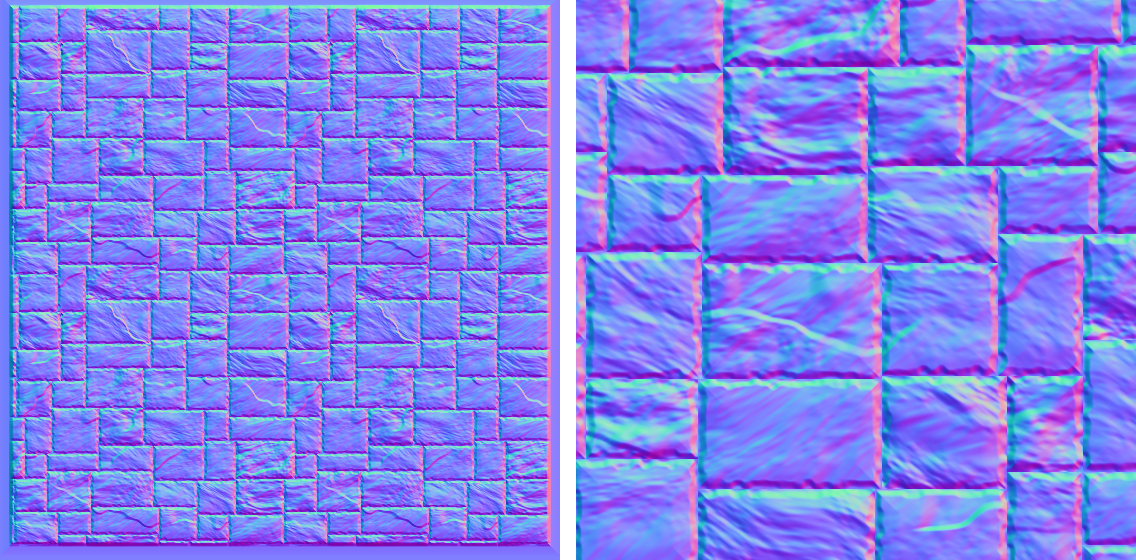
Left: the whole. Right: its middle third, enlarged.
A WebGL 2 fragment shader for this texture map:

```glsl
#version 300 es
precision highp float;

uniform vec2 u_resolution;
out vec4 fragColor;

#define REPEATS 2.0
#define GRID vec2(6.0, 8.0)
#define PANEL_MIN vec2(0.0182, 0.0260)
#define PANEL_SIZE 0.9637
#define JITTER 0.70
#define BEVEL_WIDTH 0.0052
#define BEVEL_HEIGHT 0.0048
#define GRAIN 0.0090
#define LEDGE_HEIGHT 0.0042
#define SAMPLE_STEP 0.0008

struct Stone {
    vec2 center;    // canvas units
    vec2 halfSize;
    vec2 id;        // wrapped, so every repeat is identical
};

float hash(vec2 p) {
    return fract(sin(dot(p, vec2(127.1, 311.7))) * 43758.5);
}

float noise(vec2 p) {
    vec2 i = floor(p), f = fract(p);
    f = f * f * f * (f * (f * 6.0 - 15.0) + 10.0);
    float low = mix(hash(i), hash(i + vec2(1, 0)), f.x);
    float high = mix(hash(i + vec2(0, 1)), hash(i + vec2(1, 1)), f.x);
    return mix(low, high, f.y);
}

float fbm(vec2 p) {
    float sum = 0.0, amplitude = 0.5;
    for (int i = 0; i < 4; i++) {
        sum += amplitude * noise(p);
        p = mat2(1.94, 0.40, -0.40, 1.94) * p + 7.3;
        amplitude *= 0.5;
    }
    return sum;
}

float jointOffset(vec2 vertex) {
    return (hash(mod(vertex, GRID) + 3.7) - 0.5) * JITTER;
}

// Even vertices carry horizontal joints, odd vertices vertical ones;
// each cell is then bounded by exactly two of each.
vec4 cellBounds(vec2 c) {
    float a = jointOffset(c), b = jointOffset(c + vec2(1, 0));
    float d = jointOffset(c + vec2(0, 1)), e = jointOffset(c + 1.0);
    bool even = mod(c.x + c.y, 2.0) < 0.5;
    vec4 shift = even ? vec4(d, a, b, e) : vec4(a, b, e, d);
    return vec4(c, c + 1.0) + shift;
}

Stone findStone(vec2 p) {
    vec2 cellSize = PANEL_SIZE / (REPEATS * GRID);
    vec2 g = (p - PANEL_MIN) / cellSize;
    vec2 found = floor(g);
    vec4 bounds = cellBounds(found);
    for (int y = -1; y <= 1; y++) {
        for (int x = -1; x <= 1; x++) {
            vec2 c = floor(g) + vec2(x, y);
            vec4 b = cellBounds(c);
            if (all(greaterThanEqual(g, b.xy)) && all(lessThan(g, b.zw))) {
                found = c;
                bounds = b;
            }
        }
    }
    vec2 center = PANEL_MIN + 0.5 * (bounds.xy + bounds.zw) * cellSize;
    return Stone(center, 0.5 * (bounds.zw - bounds.xy) * cellSize, mod(found, GRID));
}

float stoneHeight(vec2 p, Stone s) {
    vec2 q = p - s.center;
    vec2 seed = 40.0 * vec2(hash(s.id + 11.3), hash(s.id + 23.9));

    // Chipped bevel and a soft pillow
    vec2 inset = s.halfSize - abs(q);
    float edge = min(inset.x, inset.y);
    float chipped = edge + (noise(q * 190.0 + seed) - 0.5) * 0.0035;
    float h = BEVEL_HEIGHT * smoothstep(0.0, BEVEL_WIDTH, chipped);
    h += 0.0022 * smoothstep(0.0, 0.016, edge);

    // Sideways grain, with its own roughness and slant
    float rough = hash(s.id + 5.1);
    float slant = (hash(s.id + 31.7) - 0.5) * 0.9;
    vec2 grainPos = vec2(q.x * 0.6, q.y + slant * q.x) * 42.0 + seed;
    grainPos += 0.7 * noise(grainPos * 0.6 + 9.0);
    h += 2.0 * GRAIN * mix(0.55, 1.5, rough * rough) * fbm(grainPos);

    // Wavy split ledge on about half of the stones
    float angle = (hash(s.id + 47.2) - 0.5) * 2.0;
    float ledge = dot(q, vec2(sin(angle), cos(angle)));
    ledge += (noise(q * 45.0 + seed) - 0.5) * 0.018 + (rough - 0.5) * 0.03;
    float present = step(0.48, hash(s.id + 61.4));
    float side = sign(hash(s.id + 71.8) - 0.5);
    float fade = smoothstep(0.25, 0.6, noise(q * 22.0 + seed + 5.0));
    return h + present * side * fade * LEDGE_HEIGHT * smoothstep(-0.0025, 0.0025, ledge);
}

float surfaceHeight(vec2 p, Stone s) {
    vec2 inset = 0.5 * PANEL_SIZE - abs(p - PANEL_MIN - 0.5 * PANEL_SIZE);
    float edge = min(inset.x, inset.y);
    float relief = edge > -0.002 ? stoneHeight(p, s) : 0.0;
    return relief * smoothstep(-0.002, 0.006, edge) + 0.006 * smoothstep(-0.02, 0.03, edge);
}

void main() {
    vec2 uv = gl_FragCoord.xy / u_resolution;
    Stone s = findStone(uv);

    // Central differences inside one stone keep the joints clean
    vec2 e = vec2(SAMPLE_STEP, 0.0);
    float dx = surfaceHeight(uv + e.xy, s) - surfaceHeight(uv - e.xy, s);
    float dy = surfaceHeight(uv + e.yx, s) - surfaceHeight(uv - e.yx, s);
    vec3 normal = normalize(vec3(-vec2(dx, dy) / (2.0 * SAMPLE_STEP), 1.0));
    fragColor = vec4(0.5 + 0.5 * normal, 1.0);
}
```
